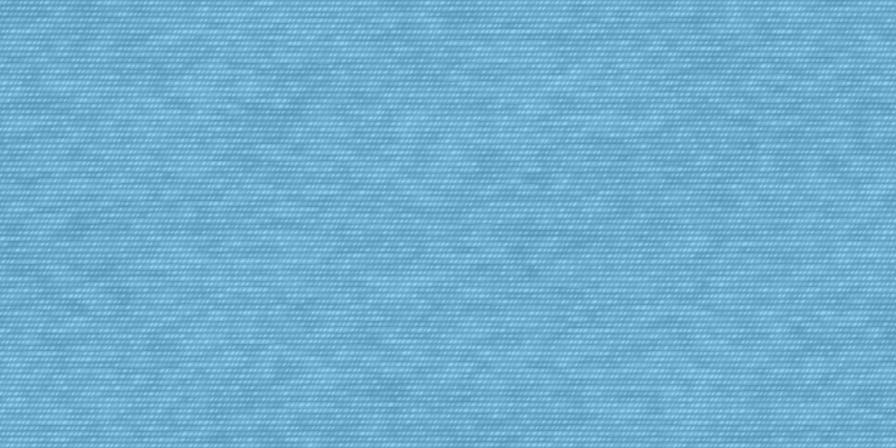
A Shadertoy shader for this texture:

```glsl
// Light blue canvas cloth: fine straight ribs of small, staggered, slanted stitches.

const vec2 STITCHES = vec2(172.0, 78.0);      // repeats across and down
const vec3 GAP_COLOR = vec3(0.31, 0.55, 0.68);
const vec3 CREST_COLOR = vec3(0.57, 0.82, 0.95);
const float BASE_SHADE = 0.485;
const float RIB_DEPTH = 0.20;
const float STITCH_DEPTH = 0.17;
const float STITCH_JITTER = 0.16;             // uneven spacing, in stitch widths
const float STITCH_WEAR = 0.42;               // tone change between stitches
const float SLUB_WEAR = 0.24;                 // tone change along a thread
const float SLUB_LENGTH = 3.0;                // in stitches
const float RIB_WEAR = 0.05;                  // tone change between ribs
const float CLOUD_DEPTH = 0.045;              // broad uneven dye
const float MOTTLE_DEPTH = 0.05;              // smaller uneven patches
const float SLANT = 0.6;                      // lean of a stitch, in stitch widths
const float WOBBLE = 0.06;                    // rib waviness, in rib heights
const float TAU = 6.2831853;

float hash(vec2 p) {
    vec3 q = fract(vec3(p.xyx) * 0.1031);
    q += dot(q, q.yzx + 33.33);
    return fract((q.x + q.y) * q.z);
}

// Cosine wave that fades out as its period nears the pixel size.
float softWave(float phase, float pixelStep) {
    return cos(TAU * phase) * (1.0 - smoothstep(0.5, 1.0, pixelStep));
}

// Random tone that changes smoothly along one thread.
float slub(float along, float rib) {
    float cell = floor(along);
    float blend = smoothstep(0.0, 1.0, along - cell);
    return mix(hash(vec2(cell, rib + 200.0)), hash(vec2(cell + 1.0, rib + 200.0)), blend) - 0.5;
}

// Layered sines for slow changes over the cloth.
float clouds(vec2 p) {
    float sum = 0.0;
    float weight = 0.6;
    for (int i = 0; i < 4; i++) {
        sum += weight * sin(p.x + 1.7 * sin(p.y)) * cos(p.y * 1.3 + sin(p.x * 0.7));
        p = mat2(1.6, 1.2, -1.2, 1.6) * p + 2.3;
        weight *= 0.7;
    }
    return sum;
}

void mainImage(out vec4 fragColor, in vec2 fragCoord) {
    vec2 uv = fragCoord / iResolution.xy;
    vec2 pixelStep = STITCHES / iResolution.xy;

    // Ribs, almost straight along their length
    vec2 weave = uv * STITCHES;
    weave.y += WOBBLE * sin(uv.x * 9.0 + uv.y * 5.0);
    float rib = floor(weave.y);
    float across = fract(weave.y) - 0.5;
    float ribWave = softWave(across, pixelStep.y);
    float ribBody = 0.5 + 0.5 * ribWave;

    // Stitches, leaning and staggered from rib to rib
    weave.x += 0.5 * mod(rib, 2.0) - SLANT * across;
    weave.x += STITCH_JITTER * sin(weave.x * 1.9 + TAU * hash(vec2(rib, 7.0)));
    float stitch = floor(weave.x);
    float stitchWave = softWave(fract(weave.x) - 0.5, pixelStep.x);
    float stitchBody = 0.6 + 0.4 * stitchWave;

    // Light on the threads
    float shade = BASE_SHADE + RIB_DEPTH * ribWave + STITCH_DEPTH * stitchWave * (0.3 + 0.7 * ribBody);

    // Uneven tone, from single stitches up to the whole cloth
    shade += STITCH_WEAR * (hash(vec2(stitch, rib)) - 0.5) * ribBody * stitchBody;
    shade += SLUB_WEAR * slub(weave.x / SLUB_LENGTH, rib);
    shade += RIB_WEAR * (hash(vec2(rib, 3.0)) - 0.5);
    shade += CLOUD_DEPTH * clouds(uv * vec2(9.0, 4.5));
    shade += MOTTLE_DEPTH * clouds(uv * vec2(90.0, 45.0) + 4.0);

    fragColor = vec4(mix(GAP_COLOR, CREST_COLOR, clamp(shade, 0.0, 1.0)), 1.0);
}
```
